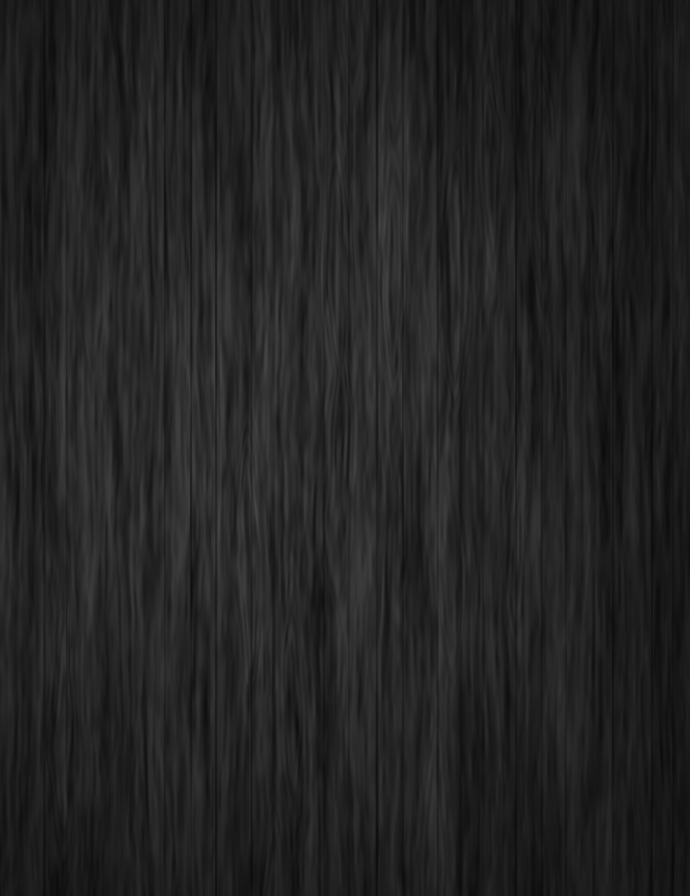
This texture is drawn by a WebGL 1 fragment shader. Its source:

```glsl
precision highp float;
// Dark charcoal wood veneer with staggered fine vertical fibres, slim flame figure and a soft vignette.
uniform vec2 u_resolution;

#define EDGE_TONE 0.073
#define GLOW_TONE 0.110
#define GLOW_CENTER vec2(0.31, 0.52)
#define GLOW_SIZE vec2(0.42, 0.50)
#define BROAD_GAIN 0.22
#define STREAK_GAIN 0.34
#define FINE_GAIN 0.46
#define HAIR_GAIN 0.48
#define FLECK_GAIN 0.36
#define FLAME_GAIN 0.12
#define SEAM_DEPTH 0.45
#define SEAMS 34.0

float hash(vec2 cell) {
  vec3 q = fract(cell.xyx * vec3(0.1031, 0.1030, 0.0973));
  q += dot(q, q.yzx + 33.33);
  return fract((q.x + q.y) * q.z);
}

// Tone along one fibre, shifted so that neighbours never line up.
float strand(float column, float y) {
  y += 40.0 * hash(vec2(column, 7.0));
  float i = floor(y);
  float f = smoothstep(0.0, 1.0, y - i);
  return mix(hash(vec2(column, i)), hash(vec2(column, i + 1.0)), f) - 0.5;
}

// Staggered fibres blended sideways, centred on zero.
float fibres(vec2 p) {
  float column = floor(p.x);
  float f = smoothstep(0.0, 1.0, p.x - column);
  return mix(strand(column, p.y), strand(column + 1.0, p.y), f);
}

// Nearest lens-shaped cell: distance in x, random strength in y.
vec2 lensCells(vec2 p) {
  vec2 home = floor(p);
  vec2 nearest = vec2(8.0, 0.0);
  for (int j = -1; j <= 1; j++) {
    for (int i = -1; i <= 1; i++) {
      vec2 cell = home + vec2(float(i), float(j));
      vec2 seed = vec2(hash(cell + 17.0), hash(cell + 71.0));
      vec2 away = p - cell - 0.15 - 0.7 * seed;
      float d = sqrt(away.x * away.x + 0.002) + 0.8 * away.y * away.y;
      if (d < nearest.x) nearest = vec2(d, hash(cell + 131.0));
    }
  }
  return nearest;
}

// Slight sideways drift of the fibres.
float drift(vec2 p) {
  return 0.0017 * sin(p.y * 9.0 + p.x * 31.0)
       + 0.0010 * sin(p.y * 21.0 - p.x * 57.0 + 1.7)
       + 0.0005 * sin(p.y * 45.0 + p.x * 110.0);
}

// Pointed growth rings, streaky and narrow.
float flame(vec2 p) {
  vec2 c = lensCells(vec2(p.x * 17.0, p.y * 3.4) + 5.0);
  float rings = sin(c.x * 66.0 + 5.0 * fibres(p * vec2(90.0, 18.0)));
  float mask = smoothstep(0.5, 0.9, c.y) * (1.0 - smoothstep(0.12, 0.5, c.x));
  return mask * (rings + 0.6);
}

// Thin dark lines running the full height, one per jittered column.
float seam(vec2 p) {
  float column = floor(p.x * SEAMS);
  float center = 0.2 + 0.6 * hash(vec2(column, 9.0));
  float offset = abs(fract(p.x * SEAMS) - center) / SEAMS;
  float width = mix(0.0014, 0.0028, hash(vec2(column, 23.0)));
  float strength = hash(vec2(column, 41.0));
  float fade = 0.85 + 0.6 * strand(column, p.y * 6.0);
  return strength * fade * (1.0 - smoothstep(0.3 * width, width, offset));
}

void main() {
  vec2 p = gl_FragCoord.xy / u_resolution.y;
  vec2 wood = vec2(p.x + drift(p), p.y);

  // Grain from wide bands down to short hair-thin flecks.
  float grain = BROAD_GAIN * fibres(wood * vec2(25.0, 2.0) + 3.0)
              + STREAK_GAIN * fibres(wood * vec2(86.0, 4.0) + 11.0)
              + FINE_GAIN * fibres(wood * vec2(178.0, 7.0) + 29.0)
              + HAIR_GAIN * fibres(wood * vec2(275.0, 14.0) + 47.0)
              + FLECK_GAIN * fibres(wood * vec2(340.0, 42.0) + 83.0);
  grain += FLAME_GAIN * flame(wood);

  // Soft light left of the middle, falling off to the corners.
  vec2 q = (p - GLOW_CENTER) / GLOW_SIZE;
  float light = EDGE_TONE + GLOW_TONE * exp(-dot(q, q));

  float tone = light * (1.0 + grain) * (1.0 - SEAM_DEPTH * seam(p));
  gl_FragColor = vec4(vec3(clamp(tone, 0.0, 1.0)), 1.0);
}
```
